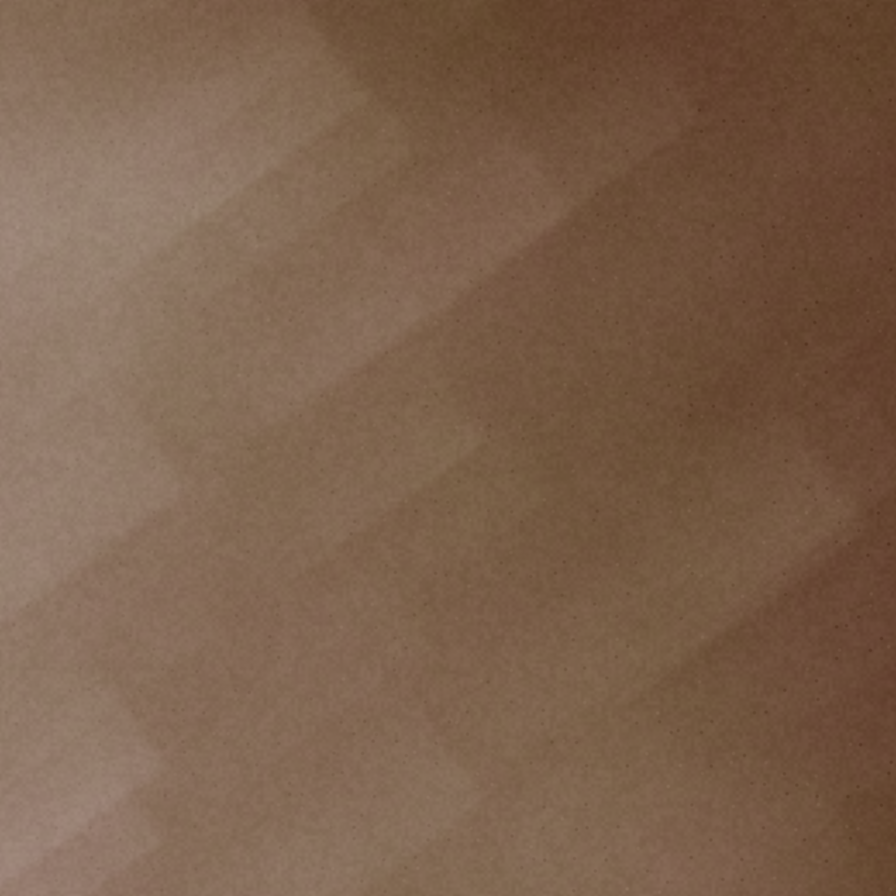
A three.js fragment shader for this texture:

```glsl
// Warm brown, softly lit surface: a broad light-to-dark gradient crossed by
// faint diagonal strokes, each crisp on its lower and far edges. Smooth noise
// adds cloudy mottling and drifting tint, with fine grain and sparse specks.

#define DARK vec3(0.375, 0.248, 0.165)
#define MIDDLE vec3(0.495, 0.385, 0.300)
#define LIGHT vec3(0.605, 0.520, 0.460)
#define STROKE_ANGLE 0.62
#define STROKE_GAIN 0.17
#define CLOUD_GAIN 0.14
#define TINT_GAIN 0.030
#define GRAIN_SCALE 260.0
#define GRAIN_GAIN 0.055
#define SPECK_SCALE 85.0
#define SPECK_GAIN 0.055

varying vec2 vUv;

float hash(vec2 p) {
  vec3 q = fract(vec3(p.xyx) * 0.1031);
  q += dot(q, q.yzx + 33.33);
  return fract((q.x + q.y) * q.z);
}

float noise(vec2 p) {
  vec2 cell = floor(p);
  vec2 f = fract(p);
  f = f * f * (3.0 - 2.0 * f);
  float low = mix(hash(cell), hash(cell + vec2(1.0, 0.0)), f.x);
  float high = mix(hash(cell + vec2(0.0, 1.0)), hash(cell + vec2(1.0, 1.0)), f.x);
  return mix(low, high, f.y);
}

float fbm(vec2 p) {
  float sum = 0.0;
  float gain = 0.5;
  for (int i = 0; i < 4; i++) {
    sum += gain * noise(p);
    p = p * 2.03 + 17.3;
    gain *= 0.5;
  }
  return sum / 0.9375;
}

float glow(vec2 p, vec2 center, vec2 radius) {
  vec2 d = (p - center) / radius;
  return exp(-dot(d, d));
}

// Broad lighting: 0 is the dark right side, 1 the bright left side
float lighting(vec2 p) {
  float tone = 0.80 - 0.74 * p.x;
  tone += 0.20 * glow(p, vec2(0.06, 0.72), vec2(0.25, 0.20));
  tone += 0.28 * glow(p, vec2(0.66, 0.0), vec2(0.25, 0.27));
  tone -= 0.20 * glow(p, vec2(0.60, 1.0), vec2(0.25, 0.20));
  return tone - 0.22 * smoothstep(0.78, 1.0, p.y) * (1.0 - p.x);
}

// Staggered patches, crisp on the lower and far edges, fading elsewhere
float strokes(vec2 p, vec2 count, float seed) {
  vec2 q = p * count + seed;
  float row = floor(q.y);
  q.x += 3.0 * hash(vec2(row, seed));
  vec2 f = fract(q);
  float across = smoothstep(0.0, 0.07, f.y) * (1.0 - smoothstep(0.1, 1.0, f.y));
  float along = smoothstep(0.0, 0.65, f.x) * (1.0 - smoothstep(0.95, 1.0, f.x));
  return hash(vec2(floor(q.x), row) + seed) * across * along - 0.12;
}

// Sparse, soft-edged dots, either dark or pale
float specks(vec2 p) {
  vec2 q = p * SPECK_SCALE;
  vec2 cell = floor(q);
  vec2 center = 0.3 + 0.4 * vec2(hash(cell + 3.1), hash(cell + 8.7));
  float dotMask = 1.0 - smoothstep(0.05, 0.26, length(fract(q) - center));
  float pick = hash(cell + 21.0);
  return dotMask * (0.7 * step(0.965, pick) - step(pick, 0.07));
}

void main() {
  vec2 p = vUv;
  float c = cos(STROKE_ANGLE);
  float s = sin(STROKE_ANGLE);
  vec2 d = vec2(c * p.x + s * p.y, c * p.y - s * p.x);

  // Tone from lighting, strokes and clouds drawn out along the strokes
  float tone = lighting(p);
  tone += STROKE_GAIN * strokes(d, vec2(1.9, 4.2), 5.0);
  tone += 0.7 * STROKE_GAIN * strokes(d, vec2(2.7, 6.5), 12.4);
  tone += CLOUD_GAIN * (fbm(d * vec2(3.0, 8.0) + 40.0) - 0.5);
  tone += 0.5 * CLOUD_GAIN * (fbm(p * 22.0 + 9.0) - 0.5);
  tone = clamp(tone, 0.0, 1.0);
  vec3 color = mix(DARK, MIDDLE, min(tone * 2.0, 1.0));
  color = mix(color, LIGHT, max(tone * 2.0 - 1.0, 0.0));

  // Slow drift between rosy and olive, with a little fine colour mottling
  float tint = fbm(p * 4.0 + 71.0) - 0.5 + 0.3 * (noise(p * 75.0) - 0.5);
  color += TINT_GAIN * tint * vec3(0.7, -0.5, 1.0);

  // Fine grain and specks
  float grain = 0.6 * noise(p * GRAIN_SCALE) + 0.4 * noise(p * GRAIN_SCALE * 0.53 + 31.0) - 0.5;
  color += GRAIN_GAIN * grain + SPECK_GAIN * specks(p) * mix(0.5, 1.0, p.x);

  gl_FragColor = vec4(color, 1.0);
}
```
